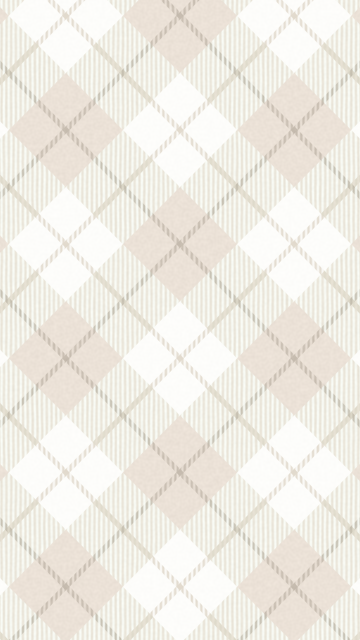
Write a WebGL 1 fragment shader that draws this pattern.

```glsl
precision highp float;
// Pale argyle plaid: two sets of diagonal threads, each banded beige and white
// with a thin line along every band. A vertical twill picks one set or the other,
// so equal bands give plain diamonds and unlike bands give fine stripes.

uniform vec2 u_resolution;

#define DIAMONDS_ACROSS 3.153
#define CENTRE vec2(0.5, 1.0995)
#define STRIPES_PER_DIAMOND 24.0
#define LINE_HALF_WIDTH 0.033
#define TWILL_CONTRAST 0.80
#define GRAIN 0.022
#define BEIGE vec3(0.922, 0.884, 0.843)
#define WHITE vec3(0.992, 0.991, 0.982)
#define TAN_LINE vec3(0.775, 0.735, 0.685)
#define CREAM_LINE vec3(0.885, 0.855, 0.805)
#define STRIPE_TINT vec3(-0.012, 0.002, -0.008)

vec2 hashGradient(vec2 cell) {
  vec3 q = fract(vec3(cell.xyx) * vec3(0.1031, 0.1030, 0.0973));
  q += dot(q, q.yzx + 33.33);
  float angle = 6.28318 * fract((q.x + q.y) * q.z);
  return vec2(cos(angle), sin(angle));
}

float gradientNoise(vec2 p) {
  vec2 i = floor(p), f = fract(p);
  vec2 u = f * f * f * (f * (f * 6.0 - 15.0) + 10.0);
  float a = dot(hashGradient(i), f);
  float b = dot(hashGradient(i + vec2(1.0, 0.0)), f - vec2(1.0, 0.0));
  float c = dot(hashGradient(i + vec2(0.0, 1.0)), f - vec2(0.0, 1.0));
  float d = dot(hashGradient(i + vec2(1.0, 1.0)), f - vec2(1.0, 1.0));
  return mix(mix(a, b, u.x), mix(c, d, u.x), u.y);
}

// 1 in a beige band, 0 in a white one; bands are one unit wide
float beigeBand(float t, float blur) {
  float fromBeige = abs(mod(t + 1.0, 2.0) - 1.0);
  return 1.0 - smoothstep(0.5 - blur, 0.5 + blur, fromBeige);
}

// Thread colour across one set, with a line down the middle of each band
vec3 threadColour(float t, float band, float blur) {
  float fromLine = abs(fract(t + 0.5) - 0.5);
  float line = 1.0 - smoothstep(LINE_HALF_WIDTH - blur, LINE_HALF_WIDTH + blur, fromLine);
  return mix(mix(WHITE, BEIGE, band), mix(CREAM_LINE, TAN_LINE, band), line);
}

void main() {
  float pixel = DIAMONDS_ACROSS / u_resolution.x;
  vec2 p = (gl_FragCoord.xy / u_resolution.x - CENTRE) * DIAMONDS_ACROSS;
  float blur = max(pixel, 0.009);

  // Two crossing thread sets
  vec2 diagonal = vec2(p.x + p.y, p.x - p.y);
  float bandA = beigeBand(diagonal.x, blur);
  float bandB = beigeBand(diagonal.y, blur);
  vec3 threadA = threadColour(diagonal.x, bandA, blur);
  vec3 threadB = threadColour(diagonal.y, bandB, blur);

  // Twill, faded where its stripes are finer than the pixels
  float wobble = 0.12 * gradientNoise(p * vec2(9.0, 4.0));
  float fade = 1.0 - smoothstep(0.4, 1.0, pixel * STRIPES_PER_DIAMOND);
  float wave = cos(6.28318 * (p.x * STRIPES_PER_DIAMOND + wobble));
  float uneven = 1.0 + 0.35 * gradientNoise(p * vec2(14.0, 1.5) + 40.0);
  float twill = 0.5 + 0.5 * TWILL_CONTRAST * fade * clamp(wave * uneven, -1.0, 1.0);
  vec3 colour = mix(threadA, threadB, twill);

  // Cooler stripes and a faint cloth grain
  float mixed = abs(bandA - bandB);
  colour += STRIPE_TINT * mixed;
  float grain = gradientNoise(p * 38.0) + 0.6 * gradientNoise(p * 17.0 + 70.0);
  float depth = mix(0.35, 1.0, 0.5 * (bandA + bandB));
  colour += GRAIN * depth * grain;

  gl_FragColor = vec4(clamp(colour, 0.0, 1.0), 1.0);
}
```
